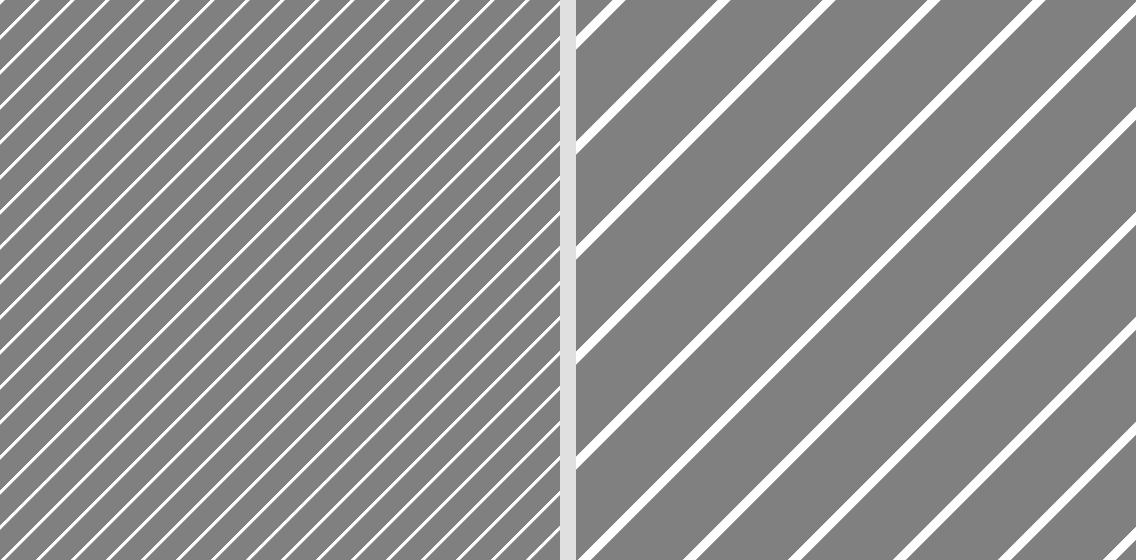
Left, the full canvas; right, a detail of the centre.
A Shadertoy shader for this pattern:

```glsl
// Distance from the centre line of the nearest stripe, in stripe periods
float stripeDistance(float phase) {
    return abs(fract(phase + 0.5) - 0.5);
}

void mainImage(out vec4 fragColor, in vec2 fragCoord) {
    vec2 uv = fragCoord / iResolution.xy;

    // Sixteen rising diagonals along each edge
    float phase = (uv.x - uv.y) * 16.0 - 0.078125;
    float pixel = 16.0 / min(iResolution.x, iResolution.y);

    // Stripe fills an eighth of the period, with a one-pixel soft edge
    float stripe = clamp(0.5 + (0.0625 - stripeDistance(phase)) / pixel, 0.0, 1.0);

    vec3 ground = vec3(0.5);
    vec3 line = vec3(1.0);
    fragColor = vec4(mix(ground, line, stripe), 1.0);
}
```
